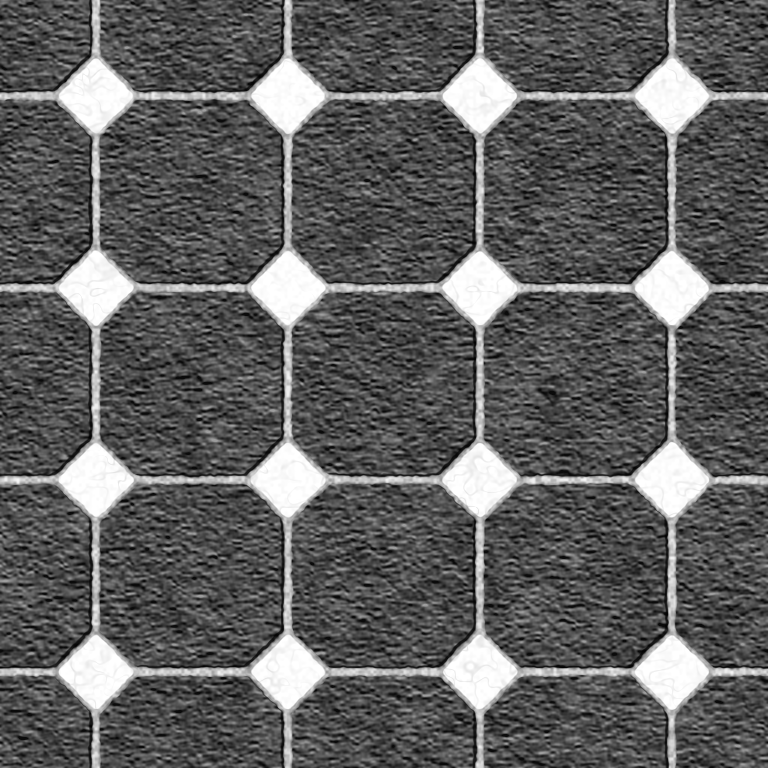
Give the GLSL for this pattern, as a three.js fragment shader.

```glsl
// Dark octagonal stone tiles with white marble diamond insets and pale grout.
varying vec2 vUv;

const float REPEATS = 4.0;
const float LINE_HALF = 0.021;   // grout half width, in repeats
const float INSET_SIZE = 0.204;  // marble diamond half diagonal
const float RIM_SIZE = 0.235;    // grout diamond half diagonal
const float SOFT = 0.005;        // edge smoothing

float hash(vec2 p, float seed) {
  vec3 q = fract(p.xyx * 0.1031 + seed * 0.137);
  q += dot(q, q.yzx + 33.33);
  return fract((q.x + q.y) * q.z);
}

// Value noise that wraps after a whole number of cells.
float noise(vec2 uv, vec2 cells, float seed) {
  vec2 p = uv * cells;
  vec2 i = floor(p);
  vec2 f = fract(p);
  f = f * f * (3.0 - 2.0 * f);
  vec2 a = mod(i, cells);
  vec2 b = mod(i + 1.0, cells);
  float low = mix(hash(a, seed), hash(vec2(b.x, a.y), seed), f.x);
  float high = mix(hash(vec2(a.x, b.y), seed), hash(b, seed), f.x);
  return mix(low, high, f.y);
}

float fill(float d) {
  return 1.0 - smoothstep(-SOFT, SOFT, d);
}

float diamondDistance(vec2 p, float size, float corner) {
  vec2 r = abs(vec2(p.x + p.y, p.x - p.y)) * 0.7071;
  vec2 q = r - size * 0.7071 + corner;
  return length(max(q, 0.0)) + min(max(q.x, q.y), 0.0) - corner;
}

// Straight joints blended into the rim around each diamond.
float groutDistance(vec2 p) {
  float joint = min(abs(p.x), abs(p.y)) - LINE_HALF;
  float rim = diamondDistance(p, RIM_SIZE, 0.02);
  float blend = max(0.018 - abs(joint - rim), 0.0);
  return min(joint, rim) - blend * blend * 10.0;
}

// Rough surface height, stretched sideways.
float ripples(vec2 uv) {
  vec2 q = uv + 0.003 * (noise(uv, vec2(90.0), 1.0) - 0.5);
  return 0.55 * noise(q, vec2(150.0, 256.0), 3.0)
       + 0.45 * noise(q, vec2(100.0, 190.0), 4.0);
}

// Ripples lit from one side, so that broad blotches stay faint.
float stoneShade(vec2 uv) {
  float relief = ripples(uv) - ripples(uv + vec2(0.0008, 0.0030));
  float grain = noise(uv, vec2(256.0), 5.0) - 0.5;
  float mottle = 0.5 * noise(uv, vec2(32.0), 6.0) + 0.5 * noise(uv, vec2(64.0, 80.0), 7.0);
  return clamp(0.295 + 0.60 * relief + 0.14 * grain + 0.20 * (mottle - 0.5), 0.04, 0.62);
}

float marbleShade(vec2 uv) {
  vec2 q = uv + 0.012 * (noise(uv, vec2(60.0), 8.0) - 0.5);
  float field = noise(q, vec2(70.0, 90.0), 9.0);
  float vein = 1.0 - smoothstep(0.0, 0.15, abs(field - 0.5));
  float patchiness = noise(uv, vec2(40.0), 10.0);
  float grain = noise(uv, vec2(220.0), 11.0) - 0.5;
  return min(0.995 - 0.09 * vein * patchiness + 0.05 * grain, 1.0);
}

float groutShade(vec2 uv, float depth, float rim) {
  float grain = 0.7 * noise(uv, vec2(256.0), 12.0) + 0.3 * noise(uv, vec2(170.0), 13.0);
  float body = mix(0.62, 0.80, smoothstep(0.0, 0.014, depth));
  return body - 0.08 * rim + 0.36 * (grain - 0.5);
}

void main() {
  vec2 p = fract(vUv * REPEATS) - 0.5;

  // Uneven, crumbled edges
  float rough = 0.008 * (noise(vUv, vec2(190.0), 14.0) - 0.5)
              + 0.008 * (noise(vUv, vec2(64.0), 15.0) - 0.5);
  float grout = groutDistance(p) + rough;
  float inset = diamondDistance(p, INSET_SIZE, 0.024) + 0.7 * rough;

  // Stone, with a thin shadow on the upper left side of the grout
  float shade = stoneShade(vUv);
  float shadow = fill(groutDistance(p + vec2(0.014, -0.010)) + rough);
  shade *= 1.0 - 0.75 * shadow;

  // Grout, then marble on top
  float rim = fill(diamondDistance(p, RIM_SIZE, 0.02));
  shade = mix(shade, groutShade(vUv, -grout, rim), fill(grout));
  shade = mix(shade, marbleShade(vUv), fill(inset));

  gl_FragColor = vec4(vec3(clamp(shade, 0.0, 1.0)), 1.0);
}
```
